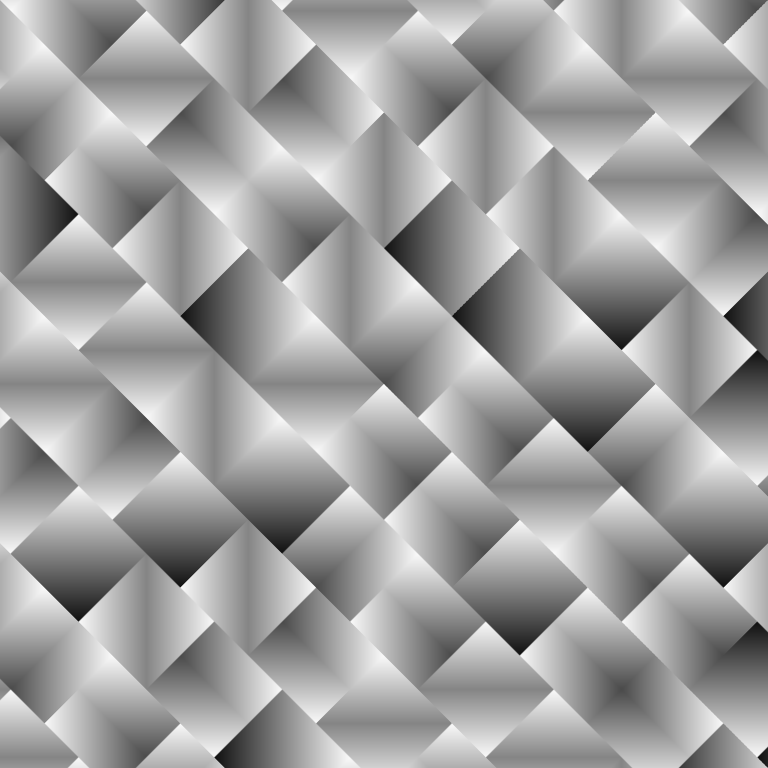
A three.js fragment shader for this pattern:

```glsl
// Draws grey square tiles turned by 45 degrees, laid in lanes like bricks.
// Each tile picks two random corners (sometimes the same one) as light sources
// and darkens with the city-block distance to the nearer of them.

varying vec2 vUv;

float hash(vec2 p) {
  vec3 q = fract(vec3(p.xyx) * vec3(0.1031, 0.1030, 0.0973));
  q += dot(q, q.yzx + 33.33);
  return fract((q.x + q.y) * q.z);
}

// One of the four corners of the unit tile
vec2 randomCorner(vec2 seed) {
  float index = floor(4.0 * hash(seed));
  return vec2(mod(index, 2.0), floor(index / 2.0));
}

float cityBlock(vec2 a, vec2 b) {
  vec2 d = abs(a - b);
  return d.x + d.y;
}

float tileShade(vec2 uv) {
  // Eight tile sides per canvas; x runs along a falling lane, y across lanes
  vec2 p = (uv - 0.5) * 8.0;
  vec2 lane = vec2(p.x - p.y, p.x + p.y) * 0.70710678;

  // Every second lane is shifted by half a tile
  lane.x += 0.5 * mod(floor(lane.y) + 1.0, 2.0);
  vec2 tile = floor(lane);
  vec2 local = fract(lane);

  // Light falls off from the nearer of the two corners
  vec2 first = randomCorner(tile + vec2(51.7, 83.2));
  vec2 second = randomCorner(tile + vec2(217.3, 148.9));
  float falloff = min(cityBlock(local, first), cityBlock(local, second));
  return mix(0.98, 0.06, 0.5 * falloff);
}

void main() {
  // Average a small grid of samples to smooth the tile edges
  float shade = 0.0;
  for (int j = -1; j <= 1; j++) {
    for (int i = -1; i <= 1; i++) {
      shade += tileShade(vUv + vec2(float(i), float(j)) * 0.0006);
    }
  }
  gl_FragColor = vec4(vec3(shade / 9.0), 1.0);
}
```
